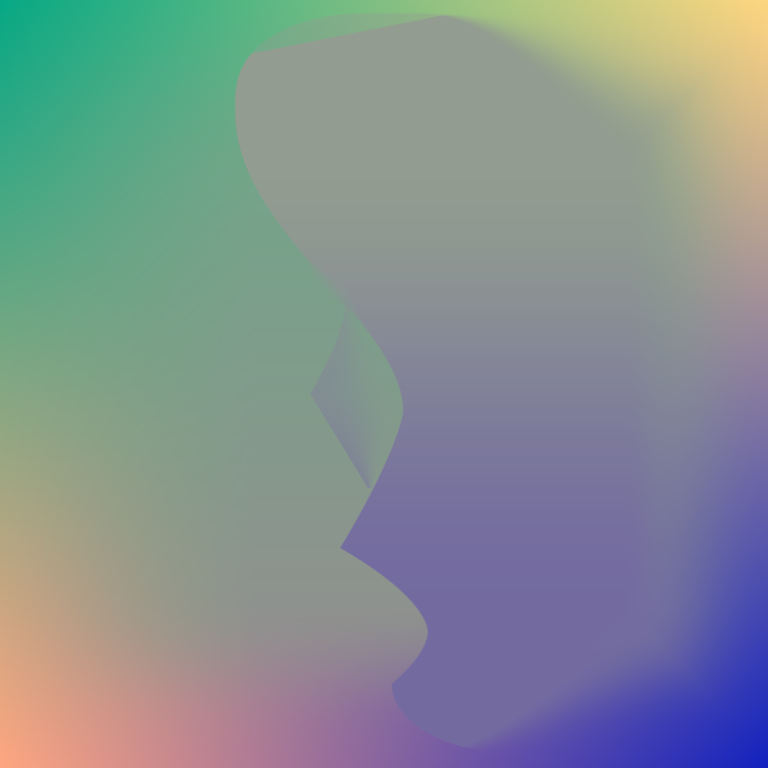
A Shadertoy shader for this background:

```glsl
// A four-corner colour gradient folded into two soft sheets along a wavy seam.

// Bilinear blend of the corner colours; p runs right and down.
vec3 cornerBlend(vec2 p) {
    vec3 green = vec3(0.02, 0.66, 0.52), yellow = vec3(1.0, 0.84, 0.50);
    vec3 salmon = vec3(1.0, 0.65, 0.50), blue = vec3(0.07, 0.13, 0.75);
    return mix(mix(green, yellow, p.x), mix(salmon, blue, p.x), p.y);
}

float ramp(float a, float b, float t) {
    return clamp((t - a) / (b - a), 0.0, 1.0);
}

// Quarter-ellipse ease that ends with a steep slope.
float roundCap(float t, float power) {
    return 1.0 - sqrt(max(1.0 - pow(t, power), 0.0));
}

// Horizontal place of the seam at height y, built from successive bends.
float seam(float y) {
    float x = 0.306 + 0.17 * roundCap(ramp(0.137, 0.017, y), 2.5);
    x += 0.219 * smoothstep(0.0, 1.0, pow(ramp(0.137, 0.536, y), 1.15));
    x -= 0.082 * pow(ramp(0.536, 0.7135, y), 1.3);
    x += 0.114 * (1.0 - pow(1.0 - ramp(0.7135, 0.823, y), 1.66));
    x -= 0.047 * pow(ramp(0.823, 0.8906, y), 1.7);
    return x + 0.167 * roundCap(ramp(0.8906, 0.982, y), 2.0);
}

// Left side of the small overlap beside the seam.
float overlapSide(float y) {
    return 0.450 - 0.046 * pow(ramp(0.395, 0.513, y), 1.5)
                 + 0.075 * ramp(0.513, 0.635, y);
}

void mainImage(out vec4 fragColor, in vec2 fragCoord) {
    vec2 p = fragCoord / iResolution.xy;
    p.y = 1.0 - p.y;
    float pixel = 1.0 / min(iResolution.x, iResolution.y);

    // Left sheet: a slower gradient that melts into the outer corners.
    vec3 base = cornerBlend(p);
    vec3 leftTone = cornerBlend(vec2(min(p.x, 0.33), 0.2 + 0.52 * p.y));
    float leftWeight = smoothstep(0.0, 0.3, p.x) * smoothstep(0.0, 0.3, p.y)
                     * (1.0 - smoothstep(0.78, 0.95, p.y));
    vec3 left = mix(base, leftTone, leftWeight);

    // Right sheet: crisp at the seam, fading toward the right side.
    vec3 sheet = cornerBlend(vec2(0.67, mix(0.35, 0.75, smoothstep(0.2, 0.78, p.y))));
    float inset = min(min(p.y - 0.017, 0.982 - p.y), 1.0 - p.x);
    float fade = pixel + 0.25 * smoothstep(0.55, 0.95, p.x);
    float sheetWeight = smoothstep(0.0, fade, inset);

    // Seam distance, corrected for slope and blurred at the upper neck.
    float seamX = seam(p.y);
    float slope = (seam(p.y + 0.001) - seam(p.y - 0.001)) / 0.002;
    float seamDistance = (p.x - seamX) / sqrt(1.0 + slope * slope);
    float blur = pixel + 0.014 * exp(-pow((p.y - 0.375) / 0.03, 2.0));
    sheetWeight *= smoothstep(-blur, blur, seamDistance);

    // Pale crescent along the top rim.
    float rim = p.y - 0.068 + 0.2 * (p.x - 0.336);
    sheetWeight *= mix(0.4, 1.0, smoothstep(-pixel, pixel, rim));

    // Translucent overlap, strongest on its left side.
    float sideX = overlapSide(p.y);
    float across = ramp(sideX, max(seamX, sideX + 0.01), p.x);
    float overlap = smoothstep(-pixel, pixel, p.x - sideX)
                  * step(0.395, p.y) * step(p.y, 0.635);
    left = mix(left, sheet, overlap * 0.55 * (1.0 - smoothstep(0.0, 0.9, across)));

    fragColor = vec4(mix(left, sheet, sheetWeight), 1.0);
    // Right of the seam the sheet thins back to the plain corner blend.
    float rightSide = smoothstep(-blur, blur, seamDistance);
    float thin = rightSide * smoothstep(0.55, 0.95, p.x) * (1.0 - sheetWeight);
    fragColor.rgb = mix(fragColor.rgb, base, thin);
}
```
